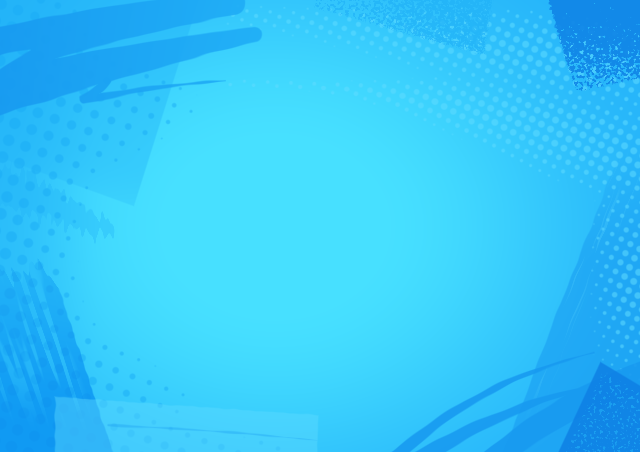
This background is drawn by a WebGL 2 fragment shader. Its source:

```glsl
#version 300 es
precision highp float;
// Bright cyan backdrop framed by blue paint: brush strokes, sprayed patches,
// translucent panels and halftone dots around an empty glowing centre.
// Strokes are bent tapered capsules; grain is gradient noise.
uniform vec2 u_resolution;
out vec4 fragColor;

float pixel; // one pixel in canvas units

vec2 hashGradient(vec2 cell) {
  vec3 q = fract(cell.xyx * vec3(0.1031, 0.103, 0.0973));
  q += dot(q, q.yzx + 33.33);
  return fract((q.xx + q.yz) * q.zy) * 2.0 - 1.0;
}

float noise(vec2 p) {
  vec2 i = floor(p), f = p - i, s = f * f * (3.0 - 2.0 * f), e = vec2(1, 0);
  float low = mix(dot(hashGradient(i), f), dot(hashGradient(i + e), f - e), s.x);
  float high = mix(dot(hashGradient(i + e.yx), f - e.yx), dot(hashGradient(i + 1.0), f - 1.0), s.x);
  return mix(low, high, s.y);
}

float fill(float d) { return smoothstep(pixel, -pixel, d); }

float bump(float x) { return exp(-x * x); }

// Distance to a line, negative on the left of a -> b
float edge(vec2 p, vec2 a, vec2 b) {
  vec2 dir = normalize(b - a);
  return dot(p - a, vec2(dir.y, -dir.x));
}

// Area left of both a -> b and b -> c
float corner(vec2 p, vec2 a, vec2 b, vec2 c) { return max(edge(p, a, b), edge(p, b, c)); }

// Tapered stroke between ends.xy and ends.zw, bowed to the left by bend
float stroke(vec2 p, vec4 ends, float bend, float w0, float w1) {
  vec2 line = ends.zw - ends.xy, q = p - ends.xy;
  float len = length(line), along = dot(q, line) / len, t = clamp(along / len, 0.0, 1.0);
  float across = dot(q, vec2(-line.y, line.x)) / len - bend * 4.0 * t * (1.0 - t);
  float rough = 0.025 * noise(vec2(along * 3.0, across * 9.0));
  return length(vec2(along - t * len, across)) - mix(w0, w1, t) + rough;
}

// Halftone grid turned by an angle, radius grows with size
float dots(vec2 p, float spacing, float angle, float size) {
  float c = cos(angle), s = sin(angle), radius = 0.33 * spacing * sqrt(clamp(size, 0.0, 1.0));
  vec2 cell = (fract(mat2(c, s, -s, c) * p / spacing) - 0.5) * spacing;
  return fill(length(cell) - radius) * smoothstep(0.004, 0.015, radius);
}

void main() {
  // The canvas is 5.42 units high and about 7.68 wide
  pixel = 5.42 / u_resolution.y;
  vec2 p = gl_FragCoord.xy * pixel;
  float grain = noise(p * 27.0) + 0.5 * noise(p * 51.0);
  vec3 deep = vec3(0.05, 0.49, 0.89), paint = vec3(0.09, 0.6, 0.94);
  vec3 soft = vec3(0.13, 0.7, 0.97), pale = vec3(0.37, 0.86, 1);

  // Glowing centre
  float r = length((p - vec2(3.3, 2.7)) / vec2(4.2, 3.4));
  vec3 col = mix(vec3(0.28, 0.88, 1), vec3(0.15, 0.71, 0.98), smoothstep(0.25, 1.2, r));
  col = mix(col, soft, 0.45 * smoothstep(1.3, 0.0, p.x));

  // Translucent panel and dry smear on the left
  float panel = corner(p, vec2(0.2, 3.5), vec2(1.58, 3), vec2(2.4, 5.6)) - 0.04;
  col = mix(col, soft, 0.4 * fill(panel) * smoothstep(2.6, 4.0, p.y + 0.3 * p.x));
  float smear = stroke(p, vec4(0, 3.2, 1.2, 2.72), 0.0, 0.25, 0.12) + 0.25 * noise(p * vec2(18, 4));
  col = mix(col, soft, 0.35 * fill(smear));

  // Broad veil down the right side with pale bristle lines
  float veil = edge(p, vec2(7.55, 3.9), vec2(6.03, 0)) + 0.03 * noise(p * vec2(2, 5));
  float veilFade = smoothstep(4.0, 2.2, p.y);
  col = mix(col, paint, 0.55 * fill(veil) * veilFade);
  float bristle = smoothstep(0.12, 0.3, noise(vec2(veil * 26.0, p.y * 0.9)));
  col = mix(col, pale, 0.28 * bristle * fill(abs(veil + 0.17) - 0.15) * veilFade * smoothstep(0.3, 1.2, p.y));

  // Pale halftone bands sweeping to the right
  float grow = smoothstep(2.6, 6.8, p.x), run = max(p.x - 2.8, 0.0);
  float upper = 1.0 - abs(p.y - 5.25 + 0.13 * run) / (0.15 + 0.4 * grow);
  float lower = 1.0 - abs(p.y - 4.42 + 0.038 * run * run) / (0.06 + 0.56 * grow * grow);
  float side = smoothstep(7.0, 7.6, p.x) * bump((p.y - 2.1) / 0.8);
  float size = max(max(upper, lower) * (0.35 + grow) * step(2.7, p.x), side);
  col = mix(col, pale, 0.55 * dots(p, 0.125, 0.5, size));

  // Blue halftone along the left and bottom
  float reach = 0.95 + 1.5 * bump((p.y - 4.15) / 0.65) + 1.4 * bump((p.y - 0.6) / 0.7);
  reach += 2.3 * smoothstep(0.35, 0.0, p.y);
  float blueDots = dots(p, 0.215, 0.35, 1.0 - p.x / reach);
  col = mix(col, vec3(0.1, 0.67, 0.96), 0.5 * blueDots);

  // Streaked brush in the lower left
  float lane = p.x + 0.33 * p.y;
  float brush = max(lane - 1.35 + 0.03 * noise(p * 9.0), p.y - 2.12 + 0.45 * noise(vec2(lane * 15.0, 2.5)));
  float gap = smoothstep(0.1, 0.25, noise(vec2(lane * 13.0, p.y * 0.7)) - 0.13 * (1.0 - p.y));
  gap *= smoothstep(0.2, 1.1, p.y) * smoothstep(1.3, 1.1, lane);
  vec3 tint = mix(vec3(0.05, 0.59, 0.95), soft, smoothstep(0.3, 2.5, p.y));
  tint = mix(tint, deep, 0.15 * blueDots);
  col = mix(col, tint, 0.88 * fill(brush) * (1.0 - 0.75 * gap));

  // Pale strip along the bottom
  float strip = max(corner(p, vec2(3.8, 0), vec2(3.82, 0.44), vec2(0.68, 0.66)), 0.66 - p.x);
  col = mix(col, pale, 0.42 * fill(strip + 0.02 * noise(p * 8.0)));
  col = mix(col, paint, 0.35 * fill(stroke(p, vec4(1.3, 0.32, 3.8, 0.14), 0.02, 0.012, 0.006)));

  // Sweeping strokes in the upper left
  float sweep = stroke(p, vec4(-0.3, 4.72, 2.8, 5.38), 0.06, 0.3, 0.14);
  sweep = min(sweep, stroke(p, vec4(-0.3, 4.24, 3.05, 5.01), 0.03, 0.29, 0.09));
  sweep = max(sweep, -stroke(p, vec4(-0.1, 4.62, 0.36, 4.82), 0.02, 0.09, 0.01));
  sweep = max(sweep, -stroke(p, vec4(1.55, 4.94, 2.6, 5.14), 0.02, 0.005, 0.035));
  sweep = min(sweep, stroke(p, vec4(1.3, 4.5, 0.99, 4.24), 0.04, 0.06, 0.035));
  sweep = min(sweep, stroke(p, vec4(1, 4.22, 2.7, 4.45), 0.03, 0.045, 0.005));
  col = mix(col, mix(paint, soft, 0.25 * p.x), 0.9 * fill(sweep));

  // Sprayed patches along the top
  float spray = corner(p, vec2(3.7, 5.32), vec2(5.8, 4.77), vec2(5.93, 5.6));
  float cover = smoothstep(-0.1, 0.1, grain + 0.28 * smoothstep(3.9, 5.5, p.x) - 0.12);
  col = mix(col, soft, 0.75 * cover * fill(max(spray, 3.75 - p.x) + 0.12 * grain));
  spray = corner(p, vec2(6.52, 5.6), vec2(6.9, 4.3), vec2(7.8, 4.5));
  cover = smoothstep(-0.1, 0.1, grain + 0.75 * (p.y - 4.55));
  col = mix(col, mix(deep, paint, 0.3), 0.92 * cover * fill(spray + 0.05 * grain));

  // Arcing strokes and grainy corner in the lower right
  float arcs = stroke(p, vec4(4.75, -0.05, 7.12, 1.19), 0.17, 0.07, 0.008);
  arcs = min(arcs, stroke(p, vec4(5, -0.1, 7.2, 0.82), 0.1, 0.1, 0.012));
  arcs = min(arcs, stroke(p, vec4(5.7, -0.25, 7.9, 0.98), 0.12, 0.13, 0.18));
  col = mix(col, paint, 0.88 * fill(arcs));
  float wedge = corner(p, vec2(7.8, 0.72), vec2(7.2, 1.08), vec2(6.65, -0.1));
  tint = mix(deep, soft, 0.6 * smoothstep(0.12, 0.3, grain) * fill(wedge + 0.08));
  col = mix(col, tint, 0.8 * fill(wedge));

  fragColor = vec4(col, 1);
}
```
